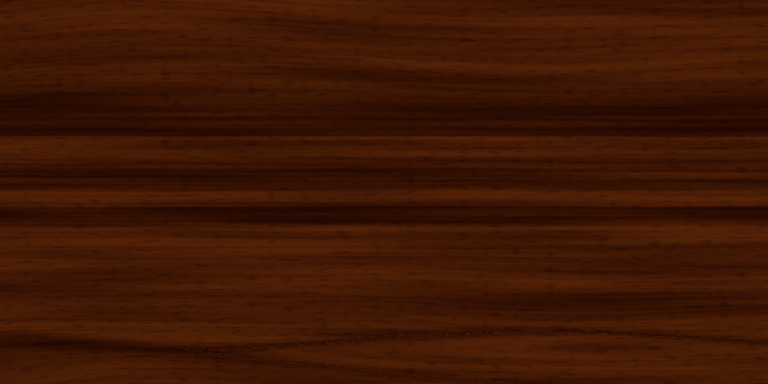
Write a Shadertoy shader that draws this texture.

```glsl
// Dark polished walnut: long horizontal grain, sharp growth bands, fine pores.

const vec3 DARK_WOOD = vec3(0.130, 0.025, 0.000);
const vec3 LIGHT_WOOD = vec3(0.320, 0.128, 0.025);
const float TAU = 6.2832;

// Unit gradient for a lattice cell
vec2 cellGradient(vec2 cell) {
    vec3 h = fract(cell.xyx * vec3(0.1031, 0.1030, 0.0973));
    h += dot(h, h.yzx + 33.33);
    float angle = TAU * fract((h.x + h.y) * h.z);
    return vec2(cos(angle), sin(angle));
}

// Gradient noise, roughly -0.7 to 0.7
float gradientNoise(vec2 p) {
    vec2 i = floor(p), f = fract(p);
    vec2 w = f * f * f * (f * (f * 6.0 - 15.0) + 10.0);
    vec2 e = vec2(0.0, 1.0);
    float a = dot(cellGradient(i), f);
    float b = dot(cellGradient(i + e.yx), f - e.yx);
    float c = dot(cellGradient(i + e.xy), f - e.xy);
    float d = dot(cellGradient(i + e.yy), f - e.yy);
    return mix(mix(a, b, w.x), mix(c, d, w.x), w.y);
}

// Band that fades in from start to full, then out from fall to end
float growthBand(float v, float start, float full, float fall, float end) {
    return smoothstep(start, full, v) * (1.0 - smoothstep(fall, end, v));
}

// Soft dark line of a given width
float seam(float dist, float width) {
    return exp(-dist * dist / (width * width));
}

// Layers of long fibres, each finer and shorter than the last
float fibres(vec2 p) {
    float sum = 0.0, weight = 0.46;
    vec2 scale = vec2(0.9, 17.0);
    for (int i = 0; i < 4; i++) {
        sum += weight * gradientNoise(p * scale + float(i) * vec2(17.3, 41.7));
        scale *= vec2(1.5, 2.1);
        weight *= 0.74;
    }
    return sum;
}

// Short, thin, slightly slanted dark dashes
float pores(vec2 p, vec2 scale) {
    p.y += 0.02 * p.x + 0.003 * gradientNoise(p * vec2(9.0, 20.0));
    return smoothstep(0.12, 0.50, gradientNoise(p * scale));
}

void mainImage(out vec4 fragColor, in vec2 fragCoord) {
    vec2 uv = fragCoord / iResolution.xy;
    float x = uv.x * iResolution.x / iResolution.y;
    float depth = 1.0 - uv.y;

    // Grain bends near the long edges and runs straight in the middle
    float edge = smoothstep(0.12, 0.42, abs(depth - 0.5));
    float bend = 0.017 * cos(TAU * (uv.x - 0.28))
               + 0.025 * gradientNoise(vec2(x * 1.6, depth * 4.0));
    float v = depth + edge * bend + 0.002 * gradientNoise(vec2(x * 3.0, depth * 14.0));

    // Two crossing seams enclose a lens of closed rings at the lower right
    float upperSeam = depth - 0.885 - 0.025 * cos(TAU * (uv.x - 0.2));
    float lowerSeam = depth - 0.87 - 0.2 * uv.x;
    float inLens = smoothstep(-0.004, 0.008, upperSeam)
                 * smoothstep(-0.004, 0.008, -lowerSeam);
    float rings = length(vec2((uv.x - 0.82) * 0.12, depth - 0.905));
    float grain = mix(v, rings + 2.0, inLens);

    // Broad growth bands
    float heart = growthBand(v, 0.19, 0.30, 0.349, 0.357);
    float middle = growthBand(v, 0.40, 0.475, 0.490, 0.505);
    float lower = growthBand(v, 0.534, 0.546, 0.575, 0.598);
    float tone = 0.74 - 0.45 * heart - 0.44 * middle - 0.46 * lower;
    tone -= 0.20 * seam(v - 0.212, 0.012) + 0.20 * seam(v - 0.353, 0.003);
    tone -= 0.35 * seam(v - 0.541, 0.004) + 0.15 * seam(v - 0.765, 0.025);
    tone -= 0.38 * seam(upperSeam, 0.013) + 0.30 * seam(lowerSeam, 0.014);

    // Fibres, crisp pinstripes in the straight zone, and pores
    tone += fibres(vec2(x, grain)) * mix(1.0, 0.75, heart);
    float straight = growthBand(v, 0.22, 0.32, 0.60, 0.70);
    tone += 0.30 * straight * gradientNoise(vec2(x * 0.25, v * 95.0));
    float poreDepth = 0.10 + 0.10 * smoothstep(0.2, 0.7, tone);
    tone -= poreDepth * pores(vec2(x, v), vec2(22.0, 115.0));
    tone -= 0.7 * poreDepth * pores(vec2(x + 5.0, v), vec2(36.0, 85.0));

    fragColor = vec4(mix(DARK_WOOD, LIGHT_WOOD, clamp(tone, 0.04, 1.0)), 1.0);
}
```
